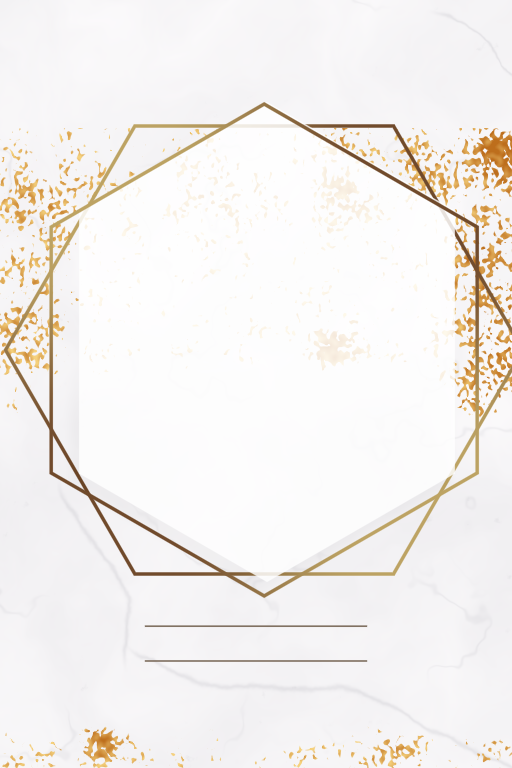
Give the GLSL for this background, as a Shadertoy shader.

```glsl
// Pale marble sheet with scattered gold leaf, a translucent white panel,
// two crossed hexagon outlines and a pair of thin rules.
// Gradient noise makes the stone and leaf; distance functions make the frames.

vec2 gradientAt(vec2 cell) {
    float angle = 6.2832 * fract(sin(dot(cell, vec2(127.1, 311.7))) * 43758.5);
    return vec2(cos(angle), sin(angle));
}

float noise(vec2 p) {
    vec2 i = floor(p), f = fract(p);
    vec2 u = f * f * f * (f * (f * 6.0 - 15.0) + 10.0);
    vec2 e = vec2(0, 1);
    float low = mix(dot(gradientAt(i), f), dot(gradientAt(i + e.yx), f - e.yx), u.x);
    float high = mix(dot(gradientAt(i + e), f - e), dot(gradientAt(i + 1.0), f - 1.0), u.x);
    return mix(low, high, u.y);
}

float fbm(vec2 p) {
    float sum = 0.0, amp = 0.6;
    for (int i = 0; i < 5; i++) {
        sum += amp * noise(p);
        p = mat2(1.6, 1.2, -1.2, 1.6) * p + 7.3;
        amp *= 0.52;
    }
    return sum;
}

// Coverage of the area where the signed distance is negative
float fill(float d) {
    float px = 0.75 / iResolution.x;
    return 1.0 - smoothstep(-px, px, d);
}

// Hexagon with a corner at the top, by half width and slanted apothem
float hexagon(vec2 q, float halfWidth, float apothem) {
    q = abs(q);
    return max(q.x - halfWidth, dot(q, vec2(0.5, 0.866)) - apothem);
}

float softLine(float d, float width) {
    return exp(-d * d / (width * width));
}

vec3 marble(vec2 p) {
    float cloud = fbm(p * 3.0 + 1.5 * fbm(p * 2.0 + 4.0));
    float lower = smoothstep(0.1, 0.35, p.y) * (1.0 - smoothstep(0.5, 0.75, p.y));
    float shade = 0.018 + 0.04 * cloud + 0.014 * lower;

    // Random hairlines and speckles
    float hairline = abs(fbm(p * 2.6 + 11.0));
    shade += 0.035 * softLine(hairline, 0.012) * smoothstep(-0.1, 0.3, noise(p * 4.0 + 3.0));
    shade += 0.05 * smoothstep(0.3, 0.6, fbm(p * 28.0)) * smoothstep(0.0, 0.3, cloud);

    // Three long cracks
    vec2 w = p + 0.025 * vec2(fbm(p * 9.0), fbm(p * 9.0 + 20.0));
    float crackX = 0.25 - 0.13 * smoothstep(0.3, 0.56, w.y);
    float left = softLine(w.x - crackX, 0.005) * smoothstep(0.18, 0.24, p.y) * (1.0 - smoothstep(0.5, 0.58, p.y));
    float crackY = 0.15 + 0.1 * exp(-12.0 * (w.x - 0.25)) - 0.5 * max(w.x - 0.7, 0.0);
    float base = softLine(w.y - crackY, 0.005) * smoothstep(0.24, 0.28, p.x);
    float arcY = 1.48 - 4.9 * (w.x - 0.84) * (w.x - 0.84);
    float corner = softLine(w.y - arcY, 0.004) * smoothstep(0.83, 0.88, p.x);
    shade += 0.055 * (left + base + corner);
    return vec3(0.985, 0.98, 0.985) - shade * vec3(1.05, 1.05, 0.95);
}

// Leaf colour in rgb and coverage in a
vec4 goldLeaf(vec2 p) {
    // Clusters: centre, radius, strength
    vec4 clusters[12] = vec4[12](
        vec4(0.09, 1.10, 0.09, 0.32), vec4(0.04, 0.88, 0.09, 0.24),
        vec4(0.98, 1.20, 0.06, 0.62), vec4(0.67, 1.23, 0.04, 0.32),
        vec4(0.83, 1.18, 0.06, 0.34), vec4(0.95, 0.99, 0.09, 0.32),
        vec4(0.97, 0.78, 0.10, 0.32), vec4(0.65, 0.83, 0.05, 0.56),
        vec4(0.68, 1.11, 0.06, 0.42), vec4(0.43, 1.13, 0.07, 0.32),
        vec4(0.20, 0.055, 0.045, 0.62), vec4(0.76, 0.04, 0.08, 0.26));
    float density = 0.0;
    for (int i = 0; i < 12; i++) {
        vec2 q = (p - clusters[i].xy) / clusters[i].z;
        density += clusters[i].w * exp(-dot(q, q));
    }

    // Sparse flakes fill one upper band and the foot of the sheet
    float side = smoothstep(0.3, 0.46, abs(p.x - 0.5));
    float bandEnd = mix(0.72, 0.63, side);
    float band = smoothstep(bandEnd - 0.03, bandEnd + 0.1, p.y) * fill(p.y - 1.25);
    float foot = 1.0 - smoothstep(0.02, 0.17, p.y);
    float amount = density + 0.13 + 0.04 * side - 0.7 * (1.0 - max(band, foot));

    vec2 w = p + 0.006 * vec2(noise(p * 40.0), noise(p * 40.0 + 9.0));
    float grain = 0.45 * (noise(w * 18.0) + 0.6 * noise(w * 42.0)) + 0.7 * noise(w * vec2(105.0, 90.0));
    float v = amount + grain - 0.5;
    float soft = clamp(0.6 * fwidth(v), 0.01, 0.2);
    float tone = 0.9 * density + 0.25 * side * p.x + 0.7 * noise(p * 65.0 + 5.0) + 0.18;
    vec3 color = mix(vec3(0.96, 0.82, 0.49), vec3(0.74, 0.43, 0.11), clamp(tone, 0.0, 1.0));
    return vec4(color, smoothstep(-soft, soft, v));
}

void mainImage(out vec4 fragColor, in vec2 fragCoord) {
    vec2 p = fragCoord / iResolution.xy * vec2(1.0, 1.5);
    vec3 color = marble(p);
    vec4 leaf = goldLeaf(p);
    color = mix(color, leaf.rgb, leaf.a);

    // Metal sheen turns twice around the frame
    vec2 q = p - vec2(0.516, 0.8164);
    float sheen = 0.5 - q.x * q.y / max(dot(q, q), 0.001);
    vec3 metal = mix(vec3(0.44, 0.29, 0.17), vec3(0.74, 0.64, 0.39), smoothstep(0.05, 0.95, sheen));
    float flatFrame = abs(hexagon(q.yx, 0.4375, 0.4375)) - 0.0034;
    color = mix(color, metal, fill(flatFrame));

    // Panel with a faint shadow, laid over the flat-topped frame
    vec2 c = p - vec2(0.5215, 0.832);
    float shadow = hexagon(c + vec2(0.012, 0.018), 0.367, 0.406);
    color -= 0.025 * (1.0 - smoothstep(-0.01, 0.02, shadow)) * (1.0 - smoothstep(-0.2, 0.0, c.y));
    color = mix(color, vec3(1.0), 0.84 * fill(hexagon(c, 0.367, 0.406)));

    float pointedFrame = abs(hexagon(q, 0.416, 0.416)) - 0.0034;
    color = mix(color, metal, fill(pointedFrame));

    // Two rules under the frame
    float ruleY = abs(abs(p.y - 0.243) - 0.034) - 0.0014;
    float rule = max(ruleY, abs(p.x - 0.5) - 0.217);
    color = mix(color, vec3(0.43, 0.36, 0.29), fill(rule));
    fragColor = vec4(color, 1.0);
}
```
